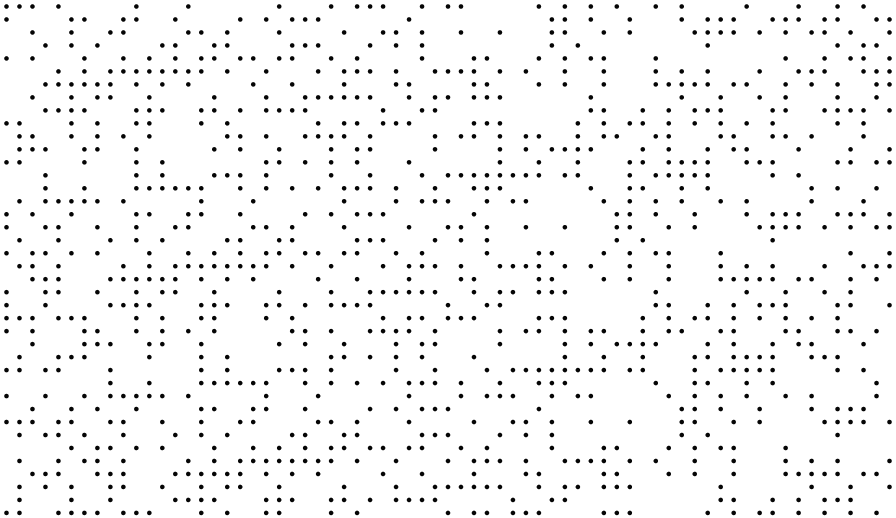
Write a Shadertoy shader that draws this pattern.

```glsl
const float COLUMNS = 69.0;      // dot cells across the canvas
const float SEQUENCE = 1040.0;   // cells before the on/off sequence repeats
const float DENSITY = 0.41;      // share of cells holding a dot
const float RADIUS = 0.174;      // dot radius in cells
const vec3 PAPER = vec3(1.0);
const vec3 INK = vec3(0.02);

float hash(uint n) {
    n = (n ^ 61u) ^ (n >> 16);
    n *= 9u;
    n ^= n >> 4;
    n *= 0x27d4eb2du;
    n ^= n >> 15;
    return float(n & 0xffffu) / 65536.0;
}

// The sequence runs along each row and wraps onto the next,
// so repeats land fifteen rows down and five columns across.
float cellFilled(vec2 cell, float columns, float period, float density) {
    float index = mod(cell.y * columns + cell.x, period);
    return step(hash(uint(index + 0.5)), density);
}

float disc(vec2 p, float radius, float pixel) {
    return clamp(0.5 - (length(p) - radius) / pixel, 0.0, 1.0);
}

void mainImage(out vec4 fragColor, in vec2 fragCoord) {
    // Square cells counted from the upper left corner
    float pixel = COLUMNS / iResolution.x;
    vec2 grid = vec2(fragCoord.x, iResolution.y - fragCoord.y) * pixel;
    vec2 cell = floor(grid);

    // One centred dot in each filled cell
    float dotMask = disc(fract(grid) - 0.5, RADIUS, pixel);
    dotMask *= cellFilled(cell, COLUMNS, SEQUENCE, DENSITY);

    fragColor = vec4(mix(PAPER, INK, dotMask), 1.0);
}
```
